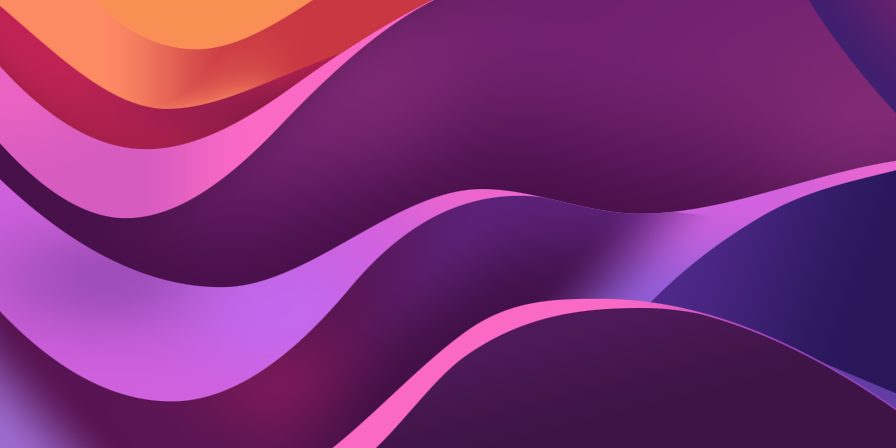
Give the GLSL for this background, as a Shadertoy shader.

```glsl
// Draws layered satin waves in orange, pink, orchid, plum and navy with soft shading.

// Palette
const vec3 ORANGE    = vec3(0.97, 0.57, 0.31);
const vec3 PEACH     = vec3(0.99, 0.54, 0.39);
const vec3 VERMILION = vec3(0.79, 0.22, 0.26);
const vec3 CRIMSON   = vec3(0.76, 0.14, 0.33);
const vec3 WINE      = vec3(0.56, 0.11, 0.30);
const vec3 ROSE      = vec3(0.84, 0.36, 0.75);
const vec3 HOT_PINK  = vec3(0.98, 0.41, 0.77);
const vec3 PLUM      = vec3(0.44, 0.13, 0.43);
const vec3 DARK_PLUM = vec3(0.28, 0.06, 0.29);
const vec3 MAGENTA   = vec3(0.54, 0.18, 0.48);
const vec3 ORCHID    = vec3(0.82, 0.38, 0.87);
const vec3 MAUVE     = vec3(0.59, 0.29, 0.70);
const vec3 LILAC     = vec3(0.76, 0.42, 0.95);
const vec3 PERIWINKLE= vec3(0.56, 0.36, 0.83);
const vec3 VIOLET    = vec3(0.36, 0.13, 0.47);
const vec3 INDIGO    = vec3(0.31, 0.16, 0.54);
const vec3 NAVY      = vec3(0.16, 0.09, 0.35);
const vec3 HILL      = vec3(0.31, 0.10, 0.35);

// Shading
const float SHADOW_WIDTH = 0.05;
const float RIM_WIDTH = 0.004;

// Cubic between knots (x, height, slope), continued by straight lines
float bend(float x, vec3 a, vec3 b) {
    float span = b.x - a.x, t = clamp((x - a.x) / span, 0.0, 1.0);
    float s = t * t * (3.0 - 2.0 * t), u = 1.0 - t;
    float y = mix(a.y, b.y, s) + span * t * u * (a.z * u - b.z * t);
    return y + a.z * min(x - a.x, 0.0) + b.z * max(x - b.x, 0.0);
}

float wave(float x, vec3 a, vec3 b, vec3 c) {
    return x < b.x ? bend(x, a, b) : bend(x, b, c);
}

float wave(float x, vec3 a, vec3 b, vec3 c, vec3 d) {
    return x < c.x ? wave(x, a, b, c) : bend(x, c, d);
}

// Antialiased coverage of a signed distance, positive inside
float cover(float d) {
    return clamp(0.5 + d / fwidth(d), 0.0, 1.0);
}

float glow(vec2 p, vec2 centre, vec2 radius) {
    vec2 q = (p - centre) / radius;
    return exp(-dot(q, q));
}

float shadow(float d) {
    return exp(-max(d, 0.0) / SHADOW_WIDTH);
}

void mainImage(out vec4 fragColor, in vec2 fragCoord) {
    vec2 p = fragCoord / iResolution.xy * vec2(2.0, 1.0);
    float x = p.x, y = p.y;

    // Edges of the folds, from the top down
    float orangeEdge = wave(x, vec3(0.208, 1.0, -1.0), vec3(0.438, 0.89, 0.0), vec3(0.698, 1.0, 0.65));
    float peachEdge = wave(x, vec3(0.0, 0.987, -0.85), vec3(0.372, 0.757, 0.0), vec3(0.651, 0.838, 0.4));
    float redEdge = wave(x, vec3(0.0, 0.852, -1.1), vec3(0.326, 0.667, 0.0),
                         vec3(0.651, 0.805, 0.72), vec3(0.964, 1.0, 0.5));
    float pinkEdge = wave(x, vec3(0.0, 0.68, -1.1), vec3(0.281, 0.513, 0.0),
                          vec3(0.625, 0.719, 1.05), vec3(0.969, 1.0, 0.5));
    float cornerEdge = bend(x, vec3(1.805, 1.0, -1.6), vec3(2.0, 0.747, -1.1));
    vec3 crest = vec3(1.076, 0.578, 0.0);
    float ribbonTop = x < crest.x
        ? wave(x, vec3(0.0, 0.60, -0.95), vec3(0.495, 0.359, 0.0), crest)
        : wave(x, crest, vec3(1.427, 0.523, 0.0), vec3(2.0, 0.641, 0.15));
    float ribbonBase = x < 1.161
        ? wave(x, vec3(0.0, 0.305, -1.05), vec3(0.383, 0.104, 0.0),
               vec3(0.781, 0.357, 1.2), vec3(1.161, 0.563, 0.0))
        : bend(x, vec3(1.161, 0.563, 0.0), vec3(1.30, 0.547, -0.1));
    ribbonBase = min(ribbonBase, ribbonTop);
    float navyEdge = wave(x, vec3(1.458, 0.331, 1.0), vec3(1.693, 0.513, 0.6), vec3(2.0, 0.62, 0.25));
    float rimEdge = wave(x, vec3(0.742, 0.0, 0.8), vec3(1.04, 0.26, 0.72),
                         vec3(1.341, 0.333, 0.0), vec3(2.0, 0.088, -0.7));
    float hillEdge = wave(x, vec3(0.839, 0.0, 0.95), vec3(1.04, 0.206, 0.7),
                          vec3(1.432, 0.3125, 0.0), vec3(2.0, 0.085, -0.75));
    hillEdge = min(hillEdge, rimEdge - RIM_WIDTH);

    // Plum backdrop and the indigo corner
    vec3 color = mix(DARK_PLUM, PLUM, smoothstep(-0.05, 0.36, y - ribbonTop));
    color = mix(color, MAGENTA, 0.8 * glow(p, vec2(1.95, 0.74), vec2(0.35, 0.22)));
    color = mix(color, MAGENTA, 0.5 * glow(p, vec2(0.82, 0.82), vec2(0.25, 0.2)));
    color *= 1.0 - 0.12 * shadow(pinkEdge - y);
    vec3 corner = mix(vec3(0.25, 0.12, 0.43), PLUM, smoothstep(0.0, 0.35, y - cornerEdge));
    color = mix(color, corner, cover(y - cornerEdge));

    // Pink fold
    vec3 pink = mix(ROSE, HOT_PINK, smoothstep(0.3, 0.55, x));
    pink = mix(pink, HOT_PINK, 0.6 * glow(p, vec2(0.0, 0.8), vec2(0.2, 0.12)));
    color = mix(color, pink, cover(y - pinkEdge));

    // Red, peach and orange folds
    vec3 red = mix(CRIMSON, WINE, 0.75 * glow(p, vec2(0.52, 0.76), vec2(0.28, 0.08)));
    red *= 1.0 - 0.12 * shadow(y - redEdge);
    color = mix(color, red, cover(y - redEdge));
    float lit = max(1.0 - smoothstep(0.22, 0.55, x), 0.75 * shadow(y - peachEdge) * (1.0 - smoothstep(0.5, 0.68, x)));
    color = mix(color, mix(VERMILION, PEACH, lit), cover(y - max(peachEdge, redEdge)));
    vec3 orange = mix(ORANGE, PEACH, shadow(y - orangeEdge) * 0.4);
    color = mix(color, orange, cover(y - orangeEdge));

    // Orchid ribbon
    vec3 ribbon = mix(ORCHID, MAUVE, 0.9 * glow(p, vec2(0.27, 0.38), vec2(0.3, 0.13)));
    ribbon = mix(ribbon, LILAC, 0.8 * glow(p, vec2(0.62, 0.31), vec2(0.22, 0.15)));
    ribbon = mix(ribbon, HOT_PINK, 0.7 * glow(p, vec2(1.1, 0.56), vec2(0.2, 0.1)));
    vec3 farRibbon = mix(PERIWINKLE, ORCHID, smoothstep(0.3, 0.58, y + 0.15 * (x - 1.5)));
    farRibbon = mix(farRibbon, HOT_PINK, 0.6 * smoothstep(1.7, 2.0, x));
    ribbon = mix(ribbon, farRibbon, smoothstep(1.2, 1.4, x));
    color = mix(color, ribbon, cover(ribbonTop - y));

    // Violet hollow, fading into the far ribbon and the lower left glow
    vec3 hollow = mix(vec3(0.34, 0.08, 0.32), VIOLET, smoothstep(0.7, 1.1, x));
    hollow = mix(hollow, vec3(0.50, 0.10, 0.35), 0.8 * glow(p, vec2(0.62, 0.14), vec2(0.2, 0.13)));
    hollow = mix(hollow, DARK_PLUM * 0.85, 0.8 * smoothstep(0.25, 0.0, y - rimEdge) * smoothstep(0.55, 0.9, x));
    hollow = mix(hollow, farRibbon, smoothstep(1.2, 1.47, x - 0.9 * (y - 0.35)));
    hollow = mix(hollow, vec3(0.61, 0.41, 0.80), 1.0 - smoothstep(0.1, 1.1, x / 0.25 + y / 0.28));
    color = mix(color, hollow, cover(ribbonBase - y));

    // Navy fold and the pale sliver beneath it
    vec3 navy = mix(INDIGO, NAVY, smoothstep(1.45, 2.0, x + 0.35 * (0.4 - y)));
    color = mix(color, navy, cover(navyEdge - y) * step(1.4, x));
    float sliver = 0.122 + 0.42 * (2.0 - x);
    color = mix(color, vec3(0.38, 0.24, 0.64), cover(sliver - y) * smoothstep(1.7, 1.85, x));

    // Pink rim and the dark hill in front
    vec3 rim = mix(HOT_PINK, vec3(0.62, 0.26, 0.76), smoothstep(1.35, 1.8, x));
    color = mix(color, rim, cover(rimEdge - y));
    vec3 hill = mix(HILL * 0.78, HILL, smoothstep(0.0, 0.3, y + 0.25 * (1.2 - x)));
    color = mix(color, hill, cover(hillEdge - y));

    fragColor = vec4(color, 1.0);
}
```
